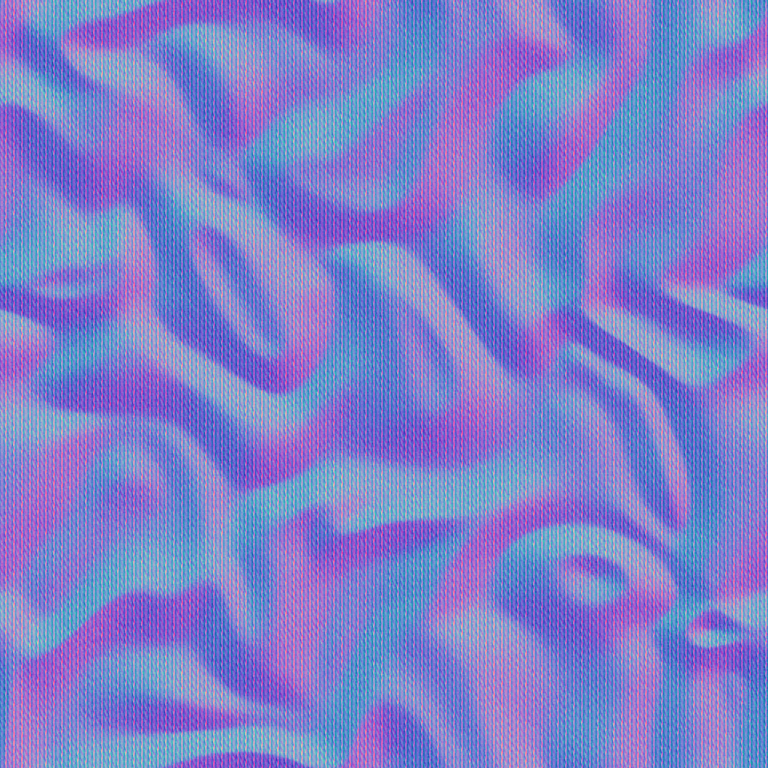
This texture map is drawn by a Shadertoy shader. Its source:

```glsl
// Tangent-space normal map of a fine vertical knit lying in soft, swirling folds.
#define WALES 96.0        // knit columns across, two yarn legs each
#define COURSES 100.0     // stitch rows down
#define RIB_TILT 0.33     // sideways lean of each yarn leg
#define STITCH_TILT 0.13  // vertical lean of each stitch
#define SLANT 0.45        // diagonal of a stitch within its leg
#define FOLD_CELLS 5.0    // broad folds across
#define FOLD_WARP 0.17    // swirl of the folds
#define FOLD_TILT 0.34    // strongest lean of the folds
#define GRAIN_CELLS 512.0 // fibre grain across
#define GRAIN 0.18        // fibre grain strength
#define FACING 0.66       // height of the facing component

const float TAU = 6.2831853;

float hash(vec2 p) {
    return fract(sin(dot(p, vec2(127.1, 311.7))) * 43758.5453);
}

// Contribution of one lattice corner: a ramp in a random direction
float cornerRamp(vec2 corner, vec2 offset, float cells) {
    float angle = TAU * hash(mod(corner, cells) + cells);
    return dot(vec2(cos(angle), sin(angle)), offset);
}

// Gradient noise that wraps after the given number of cells
float tiledNoise(vec2 uv, float cells) {
    vec2 p = uv * cells;
    vec2 cell = floor(p);
    vec2 f = p - cell;
    vec2 w = f * f * f * (f * (f * 6.0 - 15.0) + 10.0);
    vec2 e = vec2(1.0, 0.0);
    return mix(mix(cornerRamp(cell, f, cells),
                   cornerRamp(cell + e, f - e, cells), w.x),
               mix(cornerRamp(cell + e.yx, f - e.yx, cells),
                   cornerRamp(cell + 1.0, f - 1.0, cells), w.x), w.y);
}

// Warped noise wrapped into rounded crests and valleys
float foldHeight(vec2 uv) {
    vec2 swirl = vec2(tiledNoise(uv + 0.37, 3.0), tiledNoise(uv + 0.71, 4.0));
    vec2 q = uv + FOLD_WARP * swirl;
    float h = tiledNoise(q, FOLD_CELLS) + 0.2 * tiledNoise(q + 0.23, 9.0);
    return sin(7.0 * h + 6.0 * swirl.x);
}

vec2 foldTilt(vec2 uv) {
    vec2 e = vec2(0.004, 0.0);
    vec2 slope = vec2(foldHeight(uv + e.xy) - foldHeight(uv - e.xy),
                      foldHeight(uv + e.yx) - foldHeight(uv - e.yx)) / (2.0 * e.x);
    slope *= 0.055;
    return -FOLD_TILT * slope / sqrt(1.0 + dot(slope, slope));
}

vec2 knitTilt(vec2 uv) {
    float across = uv.x * WALES * 2.0;
    float leg = floor(across);
    float side = fract(across) - 0.5;

    // Stitches start anywhere along a leg, so rows never line up
    float along = uv.y * COURSES + SLANT * side * 2.0 + hash(vec2(leg, 3.0));
    float wear = mix(0.2, 1.6, hash(vec2(leg, floor(along))));
    float stitch = sin(TAU * along) * wear;

    // Narrow raised flank, broad shaded flank; one leg of each pair is bolder
    float wobble = 0.05 * stitch;
    float flank = exp(1.2 * cos(TAU * (side + wobble))) - 1.394;
    float pairing = mix(0.6, 1.3, mod(leg, 2.0));
    return vec2(RIB_TILT * pairing * flank, STITCH_TILT * stitch);
}

void mainImage(out vec4 fragColor, in vec2 fragCoord) {
    vec2 uv = fragCoord / iResolution.xy;

    // Fibre grain
    vec2 fibre = floor(uv * GRAIN_CELLS);
    vec2 grain = GRAIN * (vec2(hash(fibre), hash(fibre + 57.0)) - 0.5);

    // Combine the leans and encode the normal
    vec2 tilt = foldTilt(uv) + knitTilt(uv) + grain;
    tilt /= max(1.0, length(tilt) / 0.9);
    vec3 normal = vec3(tilt, FACING * sqrt(1.0 - dot(tilt, tilt)));
    fragColor = vec4(normal * 0.5 + 0.5, 1.0);
}
```
